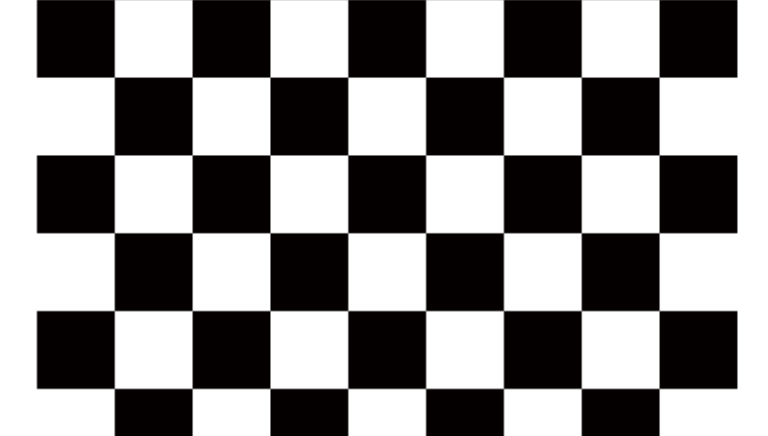
Reproduce this pattern procedurally as a WebGL 1 fragment shader.

```glsl
precision highp float;
// A black and white checkerboard, nine columns wide, between white side margins.
// Two smoothed square waves are multiplied to form the checks, then a column
// mask trims the board. Lengths are fractions of the canvas height.

#define CELL 0.1785        // side of one square
#define BOARD_LEFT 0.0848  // width of the left margin
#define BOARD_TOP 1.0005   // height of the top edge of the first row
#define COLUMNS 9.0        // squares across the board
#define EDGE_BLUR 0.0044   // full width of the soft edges
#define INK vec3(0.016, 0.0, 0.0)
#define PAPER vec3(1.0)

uniform vec2 u_resolution;

// Signed distance to the nearest cell border: positive in even cells.
vec2 alternatingDistance(vec2 cell) {
  return 0.5 - abs(mod(cell + 0.5, 2.0) - 1.0);
}

void main() {
  vec2 pos = gl_FragCoord.xy / u_resolution.y;
  vec2 cell = vec2(pos.x - BOARD_LEFT, BOARD_TOP - pos.y) / CELL;

  // Half the edge width in cells, never narrower than one pixel in all
  float halfEdge = 0.5 * max(EDGE_BLUR, 1.0 / u_resolution.y) / CELL;

  // Checks: the outer columns extend outward so only the mask cuts them
  vec2 inner = vec2(clamp(cell.x, 0.5, COLUMNS - 0.5), cell.y);
  vec2 wave = clamp(alternatingDistance(inner) / halfEdge, -1.0, 1.0);
  float checks = 0.5 + 0.5 * wave.x * wave.y;

  // Board sides
  float sideDistance = min(cell.x, COLUMNS - cell.x);
  float board = clamp(0.5 + 0.5 * sideDistance / halfEdge, 0.0, 1.0);

  gl_FragColor = vec4(mix(PAPER, INK, checks * board), 1.0);
}
```
